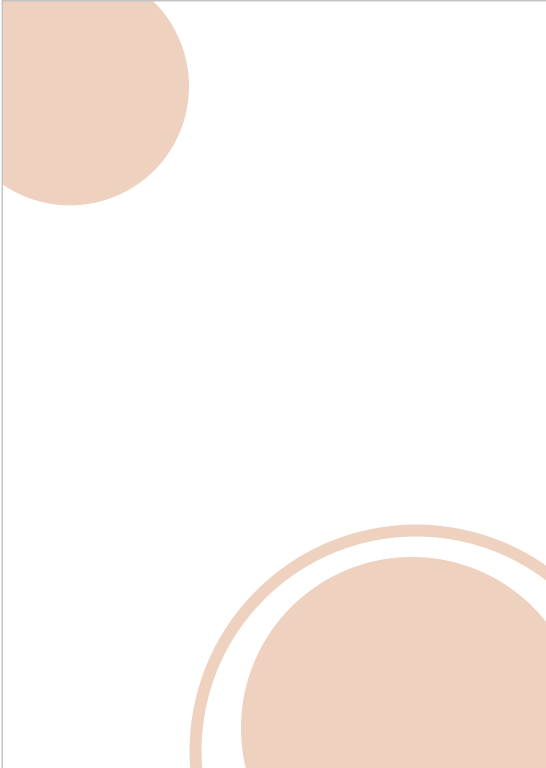
Write a Shadertoy shader that draws this background.

```glsl
// Draws a white page with two peach discs, a peach ring and a thin grey frame line.
#define PAPER vec3(1.0)
#define PEACH vec3(0.933, 0.822, 0.750)
#define FRAME_GREY vec3(0.77)
#define TOP_DISC vec3(0.0911, 0.8876, 0.1550)   // centre, radius
#define LOW_DISC vec3(0.5365, 0.0521, 0.2227)   // centre, radius
#define RING vec3(0.5417, 0.0221, 0.2871)       // centre, middle radius
#define RING_HALF_WIDTH 0.0078
#define FRAME_LEFT 0.00195
#define FRAME_WIDTH 0.00195

float circleDistance(vec2 p, vec3 circle) {
    return length(p - circle.xy) - circle.z;
}

// Antialiased coverage of the region where the distance is negative
float coverage(float dist) {
    return clamp(0.5 - dist * iResolution.y, 0.0, 1.0);
}

void mainImage(out vec4 fragColor, in vec2 fragCoord) {
    // Height runs from 0 to 1
    vec2 p = fragCoord / iResolution.y;

    // Discs and ring
    float discs = min(circleDistance(p, TOP_DISC), circleDistance(p, LOW_DISC));
    float ring = abs(circleDistance(p, RING)) - RING_HALF_WIDTH;
    vec3 color = mix(PAPER, PEACH, coverage(min(discs, ring)));

    // Frame line along the left and top, with a paper margin outside it
    float inset = min(p.x - FRAME_LEFT, 1.0 - p.y);
    color = mix(color, FRAME_GREY, coverage(inset - FRAME_WIDTH));
    color = mix(color, PAPER, coverage(inset));

    fragColor = vec4(color, 1.0);
}
```
